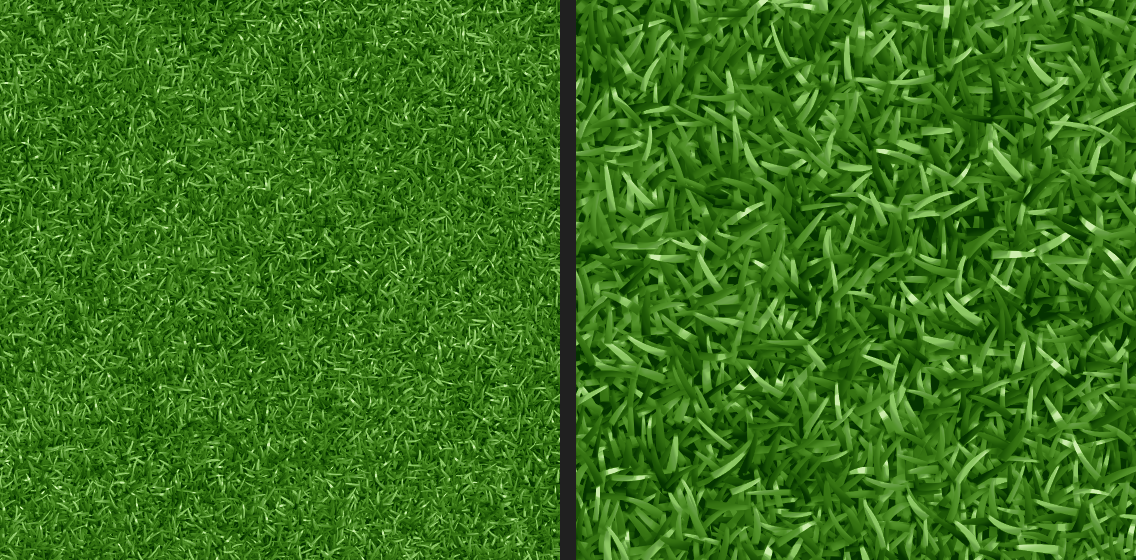
Left: the whole. Right: its middle third, enlarged.
A WebGL 1 fragment shader for this texture:

```glsl
precision highp float;
// A dense lawn seen from above: layered, curved grass blades with soft shadows.

uniform vec2 u_resolution;

const int LAYERS = 16;
const float CELLS = 46.0;         // blade cells across the canvas
const float GROUND_TONE = 0.06;
const float SHADOW_STRENGTH = 0.18;

// Four random values for a cell and layer.
vec4 hash4(vec3 p) {
  vec4 q = fract(p.xyzx * vec4(0.1031, 0.1030, 0.0973, 0.1099));
  q += dot(q, q.wzxy + 33.33);
  return fract((q.xxyz + q.yzzw) * q.zywx);
}

// Layered sines for faint, broad patches of lighter and darker turf.
float patches(vec2 p) {
  float broad = sin(p.x * 9.0 + 2.0 * sin(p.y * 7.0));
  float fine = sin(p.y * 23.0 + 2.0 * sin(p.x * 19.0 + 1.0));
  return 0.5 * (broad + fine);
}

// Colour ramp from deep shade to pale glint.
vec3 grassColor(float tone) {
  vec3 deepShade = vec3(0.02, 0.20, 0.00);
  vec3 shade = vec3(0.11, 0.33, 0.02);
  vec3 leaf = vec3(0.21, 0.45, 0.07);
  vec3 brightLeaf = vec3(0.32, 0.57, 0.16);
  vec3 sunlit = vec3(0.40, 0.62, 0.27);
  vec3 tip = vec3(0.55, 0.78, 0.39);
  vec3 glint = vec3(0.80, 0.93, 0.68);
  vec3 color = mix(deepShade, shade, smoothstep(0.04, 0.20, tone));
  color = mix(color, leaf, smoothstep(0.20, 0.46, tone));
  color = mix(color, brightLeaf, smoothstep(0.46, 0.71, tone));
  color = mix(color, sunlit, smoothstep(0.71, 0.86, tone));
  color = mix(color, tip, smoothstep(0.86, 0.97, tone));
  return mix(color, glint, smoothstep(1.05, 1.35, tone));
}

// Lays one blade and its shadow over the tone below it.
float addBlade(float tone, vec2 offset, vec4 shape, vec4 look, float pixel) {
  // Blades lean every way, though upright ones are more common.
  float side = 2.0 * shape.x - 1.0;
  float lean = side * (0.6 + 0.4 * abs(side)) * 1.7;
  float c = cos(lean);
  float s = sin(lean);
  vec2 local = vec2(c * offset.x - s * offset.y, s * offset.x + c * offset.y);

  // Position along the blade, from root 0 to tip 1, and across its bend.
  float bladeLength = mix(0.9, 1.5, shape.y);
  float along = local.y / bladeLength + 0.5;
  float across = local.x - (shape.z - 0.5) * 0.9 * (along - 0.5) * (along - 0.5);
  float ends = smoothstep(0.0, 0.08, along) * (1.0 - smoothstep(0.85, 1.0, along));
  float halfWidth = mix(0.07, 0.13, shape.w) * (1.0 - 0.65 * along * along);

  float reach = abs(across + 0.05);
  float shadow = ends * (1.0 - smoothstep(halfWidth, halfWidth + 0.24, reach));
  tone *= 1.0 - SHADOW_STRENGTH * shadow;

  // Each blade has its own tone, a lighter tip and one lit side.
  float light = 0.63 + 0.92 * (look.x - 0.5) + 0.4 * (along - 0.5);
  light += 0.10 * clamp(across / halfWidth, -1.0, 1.0);
  float glintSpot = 1.0 - smoothstep(0.04, 0.18, abs(along - 0.3 - 0.5 * look.w));
  light += 0.5 * step(0.86, look.y) * glintSpot;

  float cover = ends * clamp((halfWidth - abs(across)) / pixel + 0.5, 0.0, 1.0);
  return mix(tone, light, cover);
}

// Draws one jittered layer of blades from the neighbouring cells.
float addLayer(float tone, vec2 p, float layer, float pixel) {
  vec2 cell = floor(p);
  for (int y = -1; y <= 1; y++) {
    for (int x = -1; x <= 1; x++) {
      vec2 id = cell + vec2(float(x), float(y));
      vec4 shape = hash4(vec3(id, layer + 3.0));
      vec4 look = hash4(vec3(id, layer + 71.0));
      vec2 center = id + look.zw;
      tone = addBlade(tone, p - center, shape, look, pixel);
    }
  }
  return tone;
}

void main() {
  float scale = min(u_resolution.x, u_resolution.y);
  vec2 uv = gl_FragCoord.xy / scale;
  float pixel = CELLS / scale;

  // Stack the layers from the ground upwards.
  float tone = GROUND_TONE;
  for (int i = 0; i < LAYERS; i++) {
    float layer = float(i);
    vec2 shift = 10.0 + fract(layer * vec2(0.618, 0.382));
    tone = addLayer(tone, uv * CELLS + shift, layer, pixel);
  }

  tone += 0.03 * patches(uv);
  gl_FragColor = vec4(grassColor(tone), 1.0);
}
```
